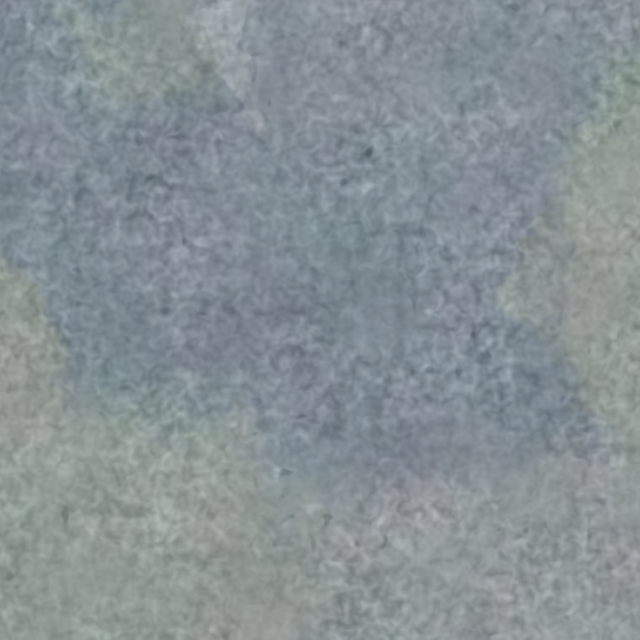
Reproduce this texture procedurally as a WebGL 2 fragment shader.

```glsl
#version 300 es
precision highp float;
// Weathered blue-grey stone with soft mineral grain and pale green-grey stains.
uniform vec2 u_resolution;
out vec4 fragColor;

vec2 gradient(vec2 cell) {
    vec3 q = fract(cell.xyx * vec3(0.1031, 0.1030, 0.0973));
    q += dot(q, q.yzx + 33.33);
    float angle = 6.2832 * fract((q.x + q.y) * q.z);
    return vec2(cos(angle), sin(angle));
}

// Gradient noise, roughly -0.7 to 0.7
float noise(vec2 p) {
    vec2 i = floor(p), f = p - i;
    vec2 u = f * f * f * (f * (f * 6.0 - 15.0) + 10.0);
    vec2 e = vec2(1.0, 0.0);
    float low = mix(dot(gradient(i), f), dot(gradient(i + e), f - e), u.x);
    float high = mix(dot(gradient(i + e.yx), f - e.yx),
                     dot(gradient(i + 1.0), f - 1.0), u.x);
    return mix(low, high, u.y);
}

float fbm(vec2 p, int octaves) {
    float sum = 0.0, amplitude = 1.0;
    for (int i = 0; i < octaves; i++) {
        sum += amplitude * noise(p);
        p = mat2(1.6, 1.2, -1.2, 1.6) * p + 17.3;
        amplitude *= 0.6;
    }
    return sum;
}

// Soft elliptical patch: 1 inside, 0 outside
float patchMask(vec2 p, vec2 center, vec2 radius) {
    return 1.0 - smoothstep(0.72, 1.2, length((p - center) / radius));
}

void main() {
    vec2 uv = gl_FragCoord.xy / u_resolution;

    // Ragged outlines for the stains
    vec2 ragged = vec2(fbm(uv * 7.0 + 3.1, 5), fbm(uv * 7.0 + 41.7, 5));
    vec2 p = uv + 0.07 * ragged;

    float green = patchMask(p, vec2(0.16, 0.09), vec2(0.36, 0.29));
    green = max(green, patchMask(p, vec2(0.0, 0.38), vec2(0.11, 0.19)));
    green = max(green, patchMask(p, vec2(1.02, 0.58), vec2(0.14, 0.36)));
    green = max(green, 0.7 * patchMask(p, vec2(0.23, 0.93), vec2(0.13, 0.11)));
    green = max(green, 0.7 * patchMask(p, vec2(0.85, 0.58), vec2(0.06, 0.07)));
    float pale = patchMask(p, vec2(0.82, 0.06), vec2(0.38, 0.24));
    float haze = patchMask(p, vec2(0.68, 0.97), vec2(0.34, 0.23));
    float streak = patchMask(p, vec2(0.37, 0.93), vec2(0.035, 0.1));

    // Base colour and stains
    vec3 color = vec3(0.495, 0.540, 0.575);
    color = mix(color, vec3(0.545, 0.575, 0.610), 0.75 * haze);
    color = mix(color, vec3(0.575, 0.598, 0.605), 0.9 * pale);
    color = mix(color, vec3(0.582, 0.612, 0.582), 0.92 * green);
    color = mix(color, vec3(0.640, 0.670, 0.685), 0.75 * streak);

    // Broad tone and faint warm or cool drift
    color += 0.042 * fbm(uv * 5.0 + 60.0, 4);
    color += vec3(0.030, -0.004, 0.012) * fbm(uv * 4.0 + 90.0, 3);

    // Mineral grain, stronger in some areas
    vec2 bend = 0.006 * vec2(noise(uv * 38.0 + 5.0), noise(uv * 38.0 + 25.0));
    float strength = clamp(1.0 + 0.9 * fbm(uv * 6.0 + 130.0, 2), 0.55, 1.6);
    float grain = 0.055 * noise((uv + bend) * 26.0 + 8.0)
                + 0.085 * noise((uv + bend) * 52.0 + 70.0)
                + 0.065 * noise((uv + bend) * 95.0 + 150.0);
    color += strength * grain;

    // Clustered pale chips and dark pits
    float chips = smoothstep(0.26, 0.55, noise((uv + bend) * 36.0 + 210.0));
    float pits = smoothstep(0.30, 0.58, noise((uv + bend) * 44.0 + 260.0));
    float cluster = smoothstep(-0.2, 0.4, noise(uv * 8.0 + 300.0));
    color += vec3(0.075, 0.080, 0.078) * chips * cluster;
    color -= vec3(0.095, 0.090, 0.085) * pits * mix(0.45, 1.0, cluster);

    fragColor = vec4(clamp(color, 0.0, 1.0), 1.0);
}
```
